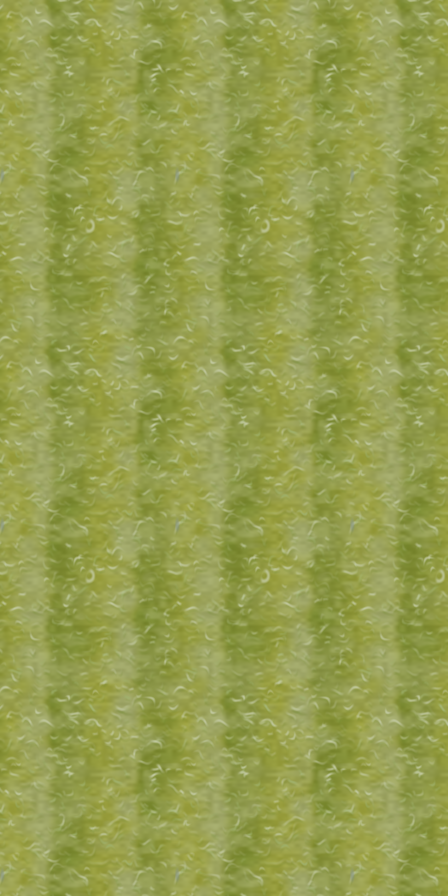
This texture is drawn by a Shadertoy shader. Its source:

```glsl
// Soft ribbed green pile: vertical ribs shade from deep green to hazy olive,
// overlaid with misty tufts and short curled pale fibres. Everything is built
// on one wrapping tile, so noise and fibres repeat seamlessly.

const float TILE_WIDTH = 0.390625;      // in canvas widths
const vec2  TILE = vec2(1.0, 2.0);      // tile proportions
const float RIBS = 2.0;                 // ribs per tile
const float RIB_SHIFT = 0.25;
const float RIB_EDGE = 0.15;            // softness of the rib crease
const int   FIBRE_LAYERS = 3;
const float FIBRE_WIDTH = 0.0105;
const float FIBRE_SHARE = 0.72;         // share of cells holding a fibre
const float TUFT_STRENGTH = 0.36;       // mist around clustered fibres
const vec2  FLECK_POS = vec2(0.013, 0.12);
const vec2  CURL_POS = vec2(0.51, 1.83);

const vec3 DEEP_GREEN  = vec3(0.495, 0.545, 0.200);
const vec3 OLIVE       = vec3(0.600, 0.620, 0.240);
const vec3 HAZE        = vec3(0.625, 0.655, 0.430);
const vec3 LEAF_GREEN  = vec3(0.430, 0.530, 0.170);
const vec3 PALE_FIBRE  = vec3(0.770, 0.800, 0.650);
const vec3 GREEN_FIBRE = vec3(0.620, 0.700, 0.430);
const vec3 FLECK_BLUE  = vec3(0.520, 0.580, 0.520);

vec3 hash3(vec2 cell, float seed)
{
    vec3 h = fract(vec3(cell.xyx + seed * 17.3) * vec3(0.1031, 0.1030, 0.0973));
    h += dot(h, h.yxz + 33.33);
    return fract((h.xxy + h.yzz) * h.zyx);
}

// Value noise that wraps on the tile; scale holds cells per unit.
float tileNoise(vec2 q, vec2 scale, float seed)
{
    vec2 p = q * scale, cell = floor(p), f = fract(p), wrap = TILE * scale;
    f = f * f * (3.0 - 2.0 * f);
    float a = hash3(mod(cell, wrap), seed).x;
    float b = hash3(mod(cell + vec2(1, 0), wrap), seed).x;
    float c = hash3(mod(cell + vec2(0, 1), wrap), seed).x;
    float d = hash3(mod(cell + vec2(1, 1), wrap), seed).x;
    return mix(mix(a, b, f.x), mix(c, d, f.x), f.y);
}

// Shortest offset from a point that recurs in every tile.
vec2 wrapOffset(vec2 q, vec2 point)
{
    return (fract((q - point) / TILE + 0.5) - 0.5) * TILE;
}

// Coverage of one bent, tapered fibre around the origin.
float fibre(vec2 p, vec3 shape, float halfLength, float px)
{
    float angle = (shape.x - 0.5) * 1.8;
    p = mat2(cos(angle), -sin(angle), sin(angle), cos(angle)) * p;
    float u = p.x / halfLength;
    float bend = (shape.y - 0.5) * 0.9 * u * u + 0.16 * sin(u * 3.0 + shape.z * 6.28);
    float slope = length(vec2(1.0, (shape.y - 0.5) * 1.8 * u));
    float dist = abs(p.y - bend * halfLength) / slope;
    float taper = 1.0 - smoothstep(0.2, 1.0, abs(u));
    return taper * (1.0 - smoothstep(0.0, FIBRE_WIDTH + 0.5 * px, dist));
}

// Blends one grid of scattered fibres over the colour.
vec3 addFibres(vec3 color, vec2 q, float layer, float strength, float px)
{
    vec2 grid = vec2(8.0 + 2.0 * layer, 22.0 + 6.0 * layer);
    vec2 size = TILE / grid, home = floor(q / size);
    for (int j = -1; j <= 1; j++)
    for (int i = -1; i <= 1; i++)
    {
        vec2 cell = home + vec2(i, j), id = mod(cell, grid);
        vec3 place = hash3(id, layer + 1.0);
        vec3 shape = hash3(id, layer + 5.0);
        vec3 look  = hash3(id, layer + 9.0);
        if (place.z > FIBRE_SHARE) continue;
        vec2 p = q - (cell + place.xy) * size;
        float halfLength = mix(0.022, 0.058, look.x * look.x);
        float cover = fibre(p, shape, halfLength, px);
        float shade = fibre(p + vec2(-0.004, 0.017), shape, halfLength, px);
        color = mix(color, LEAF_GREEN, 0.16 * shade);
        vec3 tint = mix(PALE_FIBRE, GREEN_FIBRE, smoothstep(0.6, 0.95, look.z));
        color = mix(color, tint, cover * strength * mix(0.2, 0.95, look.y * look.y));
    }
    return color;
}

void mainImage(out vec4 fragColor, in vec2 fragCoord)
{
    vec2 q = fragCoord / (iResolution.x * TILE_WIDTH);
    float px = 1.0 / (iResolution.x * TILE_WIDTH);
    float broad = tileNoise(q, vec2(3.0, 4.0), 21.0);
    float patches = tileNoise(q, vec2(7.0, 10.0), 22.0);
    float grain = tileNoise(q, vec2(30.0, 52.0), 23.0);
    float tufts = tileNoise(q + 0.02 * (patches - 0.5), vec2(13.0, 27.0), 25.0);

    // Ribs rise slowly to a hazy crest, then drop at the crease.
    float wobble = 0.06 * (tileNoise(q, vec2(2.0, 7.0), 24.0) - 0.5);
    float rib = fract((q.x - RIB_SHIFT + wobble) * RIBS);
    float fall = 1.0 - smoothstep(0.0, RIB_EDGE, rib);
    float rise = max(smoothstep(0.22, 0.72, rib), fall);
    float crest = max(smoothstep(0.60, 1.0, rib), fall);
    vec3 color = mix(DEEP_GREEN, OLIVE, clamp(rise * 0.9 + 0.6 * (broad - 0.4), 0.0, 1.0));
    color = mix(color, HAZE, clamp(0.55 * crest + 0.9 * (patches - 0.45), 0.0, 0.85));
    color = mix(color, LEAF_GREEN, 0.3 * smoothstep(0.6, 0.95, 1.0 - patches) * (1.0 - rise));
    color = mix(color, HAZE * 1.07, TUFT_STRENGTH * smoothstep(0.4, 0.9, tufts));
    color += 0.07 * (grain - 0.5);

    // Fibres gather on the tufts and break up along the grain.
    float strength = mix(0.55, 1.0, smoothstep(0.2, 0.7, tufts)) * mix(0.7, 1.15, grain);
    for (int layer = 0; layer < FIBRE_LAYERS; layer++)
        color = addFibres(color, q, float(layer), strength, px);

    // One bluish fleck and one broken pale curl per tile.
    float fleck = length(wrapOffset(q, FLECK_POS) / vec2(0.018, 0.055));
    color = mix(color, FLECK_BLUE, 0.6 * (1.0 - smoothstep(0.2, 1.0, fleck)));
    vec2 around = wrapOffset(q, CURL_POS) / vec2(0.8, 1.0);
    float curl = abs(length(around) - 0.03);
    float gap = smoothstep(-0.02, 0.02, around.x - 0.5 * around.y + 0.012);
    color = mix(color, PALE_FIBRE, 0.75 * gap * (1.0 - smoothstep(0.0, 0.014 + px, curl)));

    fragColor = vec4(color, 1.0);
}
```
